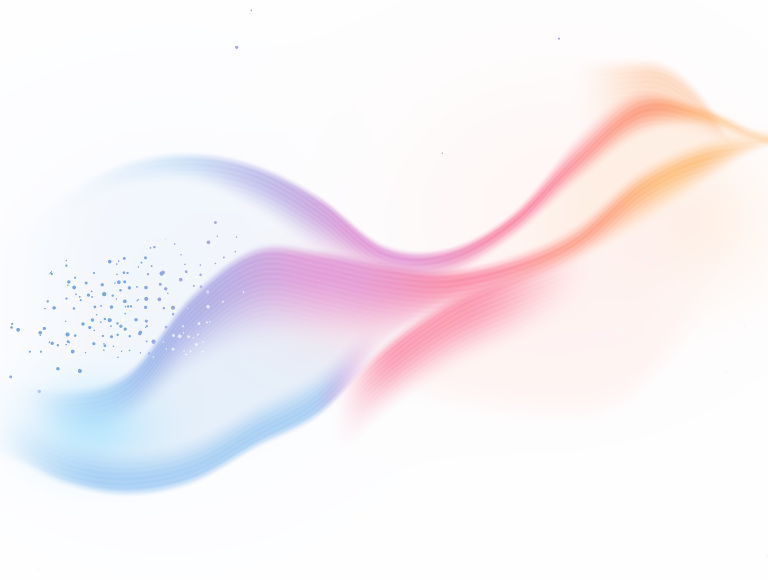
This background is drawn by a Shadertoy shader. Its source:

```glsl
// Translucent silk ribbons sweeping across white, from sky blue through rose to amber.
// Each ribbon has one crisp spline edge and fades across its width with fine threads;
// gaussian glows, pale veils and a cellular spray of droplets fill the space around.

// Edge heights at even steps across the canvas
const float CREST[13] = float[13](.593, .668, .718, .732, .711, .656, .573, .567, .626, .740, .827, .810, .765);
const float CREST_LOW[13] = float[13](.550, .628, .680, .689, .645, .576, .536, .529, .592, .689, .772, .785, .750);
const float FOLD[13] = float[13](.346, .322, .353, .486, .566, .562, .543, .529, .550, .599, .692, .744, .765);
const float FOLD_LOW[13] = float[13](.308, .265, .282, .377, .429, .438, .438, .464, .507, .554, .619, .689, .747);
const float KEEL[13] = float[13](.218, .170, .151, .171, .232, .289, .398, .474, .522, .567, .616, .685, .758);

// Catmull-Rom spline through evenly spaced heights
float curve(float k[13], float x) {
    float s = clamp(x, 0., .9999) * 12.;
    int i = int(s);
    float f = fract(s);
    float a = k[max(i - 1, 0)], b = k[i], c = k[i + 1], d = k[min(i + 2, 12)];
    return b + .5 * f * (c - a + f * (2. * a - 5. * b + 4. * c - d + f * (3. * (b - c) + d - a)));
}

// Crisp at one edge, fading toward the other, with layered-sine threads
float ribbon(vec2 p, float crisp, float faint, float blur) {
    float span = faint - crisp;
    float depth = (p.y - crisp) * sign(span);
    float fade = 1. - smoothstep(.25, 1.25, depth / max(abs(span), .005));
    float threads = 1. + .06 * sin(depth * 720. + 5. * sin(p.x * 9.) + 2. * sin(p.x * 23.));
    return smoothstep(-blur, blur, depth) * fade * threads;
}

float glow(vec2 p, vec2 centre, vec2 radius) {
    vec2 d = (p - centre) / radius;
    return exp(-dot(d, d));
}

vec3 spectrum(float x) {
    vec3 c = mix(vec3(.54, .75, .94), vec3(.66, .65, .89), smoothstep(.13, .27, x));
    c = mix(c, vec3(.88, .57, .83), smoothstep(.25, .42, x));
    c = mix(c, vec3(.98, .50, .62), smoothstep(.44, .61, x));
    c = mix(c, vec3(.99, .57, .46), smoothstep(.62, .77, x));
    return mix(c, vec3(.99, .72, .43), smoothstep(.75, .88, x));
}

vec3 hash3(vec2 p) {
    vec3 q = vec3(dot(p, vec2(127.1, 311.7)), dot(p, vec2(269.5, 183.3)), dot(p, vec2(419.2, 371.9)));
    return fract(sin(q) * 43758.5);
}

// Scattered droplets, one per cell, thinned by density
float droplets(vec2 q, float cells, float density, float pixel) {
    vec2 id = floor(q * cells);
    vec3 h = hash3(id + cells);
    float size = mix(.0012, .0038, h.z * h.z);
    float d = length(q - (id + .25 + .5 * h.xy) / cells);
    float present = step(hash3(id + 7.3).x, density);
    return present * (1. - smoothstep(size - pixel * .6, size + pixel * .6, d));
}

void mainImage(out vec4 fragColor, in vec2 fragCoord) {
    vec2 p = fragCoord / iResolution.xy;
    float x = p.x, y = p.y;
    float crest = curve(CREST, x), crestLow = curve(CREST_LOW, x);
    float fold = curve(FOLD, x), foldLow = curve(FOLD_LOW, x);
    float keel = curve(KEEL, x);

    // Paper and wide halos
    vec3 col = vec3(.996, .996, .999);
    col = mix(col, vec3(.95, .965, .995), .5 * glow(p, vec2(.22, .48), vec2(.25, .3)));
    col = mix(col, vec3(1., .95, .94), .65 * glow(p, vec2(.72, .64), vec2(.22, .25)));
    col = mix(col, vec3(1., .92, .85), .6 * glow(p, vec2(.9, .62), vec2(.1, .12)));

    // Pale veil hanging below on the right
    float bend = x - .75;
    float hem = .273 + bend * bend * (bend > 0. ? 6.6 : .9);
    float veil = smoothstep(hem - .02, hem + .06, y) * (1. - smoothstep(keel - .03, keel + .02, y));
    col = mix(col, vec3(.995, .935, .925), .6 * veil * smoothstep(.42, .58, x) * (1. - smoothstep(.82, .98, x)));

    // Cool body between crest and keel, denser under the fold
    float body = smoothstep(-.01, .03, crest - y) * smoothstep(-.01, .03, y - keel);
    float under = smoothstep(-.02, .03, fold - y);
    float west = smoothstep(-.06, .2, x) * (1. - smoothstep(.4, .58, x));
    col = mix(col, vec3(.86, .915, .97), body * west * mix(.25, .65, under));
    col = mix(col, vec3(.99, .82, .87), .8 * body * glow(p, vec2(.49, .48), vec2(.12, .09)));
    col = mix(col, vec3(.71, .9, .995), .85 * glow(p, vec2(.12, .262), vec2(.075, .07)));

    // Cream gap between the two warm ribbons
    float gap = smoothstep(-.01, .02, crest - y) * smoothstep(-.01, .02, y - fold);
    col = mix(col, vec3(.995, .925, .875), .75 * gap * smoothstep(.6, .8, x));

    // Apricot plume over the upper ribbon
    float rise = max(x - .84, 0.);
    float plumeTop = .888 - 11. * rise * rise;
    float plume = ribbon(p, plumeTop, crest - .04, .016);
    col = mix(col, vec3(.99, .76, .6), .55 * plume * smoothstep(.74, .86, x) * (1. - smoothstep(.92, .96, x)));

    // Keel: blue along its bottom, rose where it turns over
    float blueKeel = ribbon(p, keel, keel + .065, .01) * smoothstep(-.02, .14, x) * (1. - smoothstep(.42, .5, x));
    float roseKeel = ribbon(p, keel, keel - .1, .014) * smoothstep(.43, .52, x) * (1. - smoothstep(.6, .78, x));
    vec3 keelColor = spectrum(x < .5 ? .1 + .35 * smoothstep(.38, .5, x) : x + .02);
    col = mix(col, keelColor, .65 * blueKeel);
    col = mix(col, spectrum(.6 + .3 * max(x - .55, 0.)), .72 * roseKeel);

    // Middle fold, then the crest above it
    float foldAlpha = smoothstep(.02, .22, x) * (1. - .55 * smoothstep(.9, 1., x));
    float softness = mix(.012, .02, smoothstep(.6, .8, x));
    col = mix(col, spectrum(x), .8 * foldAlpha * ribbon(p, fold, foldLow, softness));
    float crestAlpha = smoothstep(.06, .46, x) * (1. - .6 * smoothstep(.86, 1., x));
    float crestBlur = .009 + .025 * glow(p, vec2(.78, y), vec2(.07, 1.));
    col = mix(col, spectrum(x - .07), .84 * crestAlpha * ribbon(p, crest, crestLow, crestBlur));

    // Droplet spray: blue on paper, white over the fold
    vec2 q = p * vec2(iResolution.x / iResolution.y, 1.);
    float cloud = glow(p, vec2(.15, .475 + .35 * (x - .15)), vec2(.1, .075));
    cloud += .8 * under * glow(p, vec2(.235, .42), vec2(.05, .04));
    float spray = 0.;
    for (int i = 0; i < 3; i++)
        spray = max(spray, droplets(q, 48. + 17. * float(i), .32 * cloud, 1. / iResolution.y));
    vec3 dropColor = mix(vec3(.36, .57, .84), vec3(.6, .57, .85), smoothstep(.14, .27, x));
    col = mix(col, mix(dropColor, vec3(.95, .97, 1.), under), .8 * spray);

    fragColor = vec4(col, 1.);
}
```
